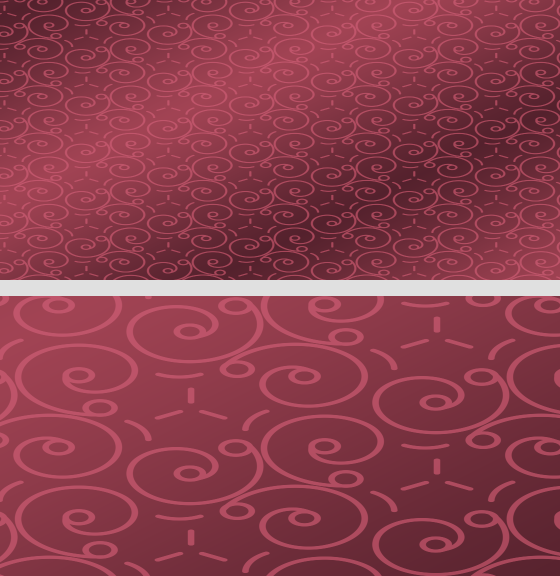
Top, the full canvas; bottom, a detail of the centre.
A WebGL 1 fragment shader for this pattern:

```glsl
precision highp float;
// Squashed hexagonal lattice of curled scrolls and dashes over diagonal crimson sheen.

uniform vec2 u_resolution;

const float TAU = 6.2831853;
const float ROWS = 5.917;                       // repeats per canvas height
const float SQUASH = 0.5;                       // vertical flattening of the lattice
const vec2 LATTICE_ORIGIN = vec2(2.934, 2.653);
const vec2 HEX_CELL = vec2(1.7320508, 1.0);

const vec2 EYE = vec2(-0.293, 0.041);           // scroll centre from the threefold axis
const vec2 CURL = vec2(0.162, 0.180);           // end loop, seen from the eye
const float CURL_RADIUS = 0.051;
const vec2 DASH_AXIS = vec2(-0.2886751, 0.5);   // axis that the dashes surround
const float HALF_WIDTH = 0.0115;

vec2 rotate(vec2 p, float angle) {
  float c = cos(angle), s = sin(angle);
  return vec2(c * p.x - s * p.y, s * p.x + c * p.y);
}

// Offset to the nearest point of the unit hexagonal lattice
vec2 wrapHex(vec2 p) {
  vec2 a = mod(p + 0.5 * HEX_CELL, HEX_CELL) - 0.5 * HEX_CELL;
  vec2 b = mod(p, HEX_CELL) - 0.5 * HEX_CELL;
  return dot(a, a) < dot(b, b) ? a : b;
}

float segmentDistance(vec2 p, vec2 a, vec2 b) {
  vec2 ab = b - a;
  return length(p - a - ab * clamp(dot(p - a, ab) / dot(ab, ab), 0.0, 1.0));
}

float ringDistance(vec2 p, float radius) {
  return abs(length(p) - radius);
}

// Arc centred on the downward direction
float arcDistance(vec2 p, float radius, float halfAngle) {
  float angle = clamp(atan(p.x, -p.y), -halfAngle, halfAngle);
  return length(p - radius * vec2(sin(angle), -cos(angle)));
}

// Scroll radius after a number of turns inward; it settles into a closed eye
float scrollRadius(float turns) {
  float flare = max(1.0 - turns / 0.35, 0.0);
  return mix(0.212, 0.046, smoothstep(0.67, 1.3, turns)) + 0.081 * flare * flare;
}

float scrollDistance(vec2 p) {
  float firstTurn = fract((atan(CURL.y, CURL.x) - atan(p.y, p.x)) / TAU);
  float d = ringDistance(p - CURL, CURL_RADIUS);
  for (int k = 0; k < 3; k++) {
    float turns = firstTurn + float(k);
    float radius = scrollRadius(turns);
    float slope = (scrollRadius(turns + 0.01) - radius) / (0.01 * TAU * radius);
    d = min(d, abs(length(p) - radius) / length(vec2(1.0, slope)));
  }
  return d;
}

// One radial tick and the short arc beyond it
float dashDistance(vec2 p) {
  float tick = segmentDistance(p, vec2(0.0, 0.045), vec2(0.0, 0.135));
  float arc = arcDistance(p - vec2(-0.041, 0.375), 0.154, 0.5);
  return min(tick, arc);
}

// Threefold rosette repeated over the lattice
float patternDistance(vec2 p) {
  float d = 1.0;
  for (int k = 0; k < 3; k++) {
    vec2 q = rotate(p, float(k) * TAU / 3.0);
    d = min(d, scrollDistance(wrapHex(q - EYE)));
    d = min(d, dashDistance(wrapHex(q - DASH_AXIS)));
  }
  return d;
}

// Stroke coverage at a canvas position
float strokeInk(vec2 uv, float edge) {
  vec2 p = uv * ROWS * vec2(SQUASH, 1.0) - LATTICE_ORIGIN;
  return 1.0 - smoothstep(HALF_WIDTH - edge, HALF_WIDTH + edge, patternDistance(p));
}

// Broad diagonal sheen: 0 in the valleys, 1 on the ridges
float sheen(vec2 uv, float period, float valley) {
  float along = 1.0 - uv.y + 0.5 * uv.x;
  float ramp = abs(fract((along - valley) / period + 0.5) - 0.5) * 2.0;
  return mix(ramp, smoothstep(0.0, 1.0, ramp), 0.4);
}

void main() {
  vec2 uv = gl_FragCoord.xy / u_resolution.y;
  float pixel = 1.0 / u_resolution.y;

  // Average a 2 by 2 grid of samples inside the pixel
  float ink = 0.0;
  for (int i = 0; i < 4; i++) {
    vec2 corner = vec2(mod(float(i), 2.0), floor(float(i) * 0.5)) - 0.5;
    ink += 0.25 * strokeInk(uv + 0.5 * corner * pixel, 0.25 * ROWS * pixel);
  }

  float light = sheen(uv, 1.31, 1.375);
  vec3 ground = mix(vec3(0.330, 0.130, 0.175), vec3(0.633, 0.264, 0.328), light);
  vec3 thread = mix(vec3(0.65, 0.275, 0.35), vec3(0.755, 0.335, 0.42), light);
  gl_FragColor = vec4(mix(ground, thread, ink), 1.0);
}
```
